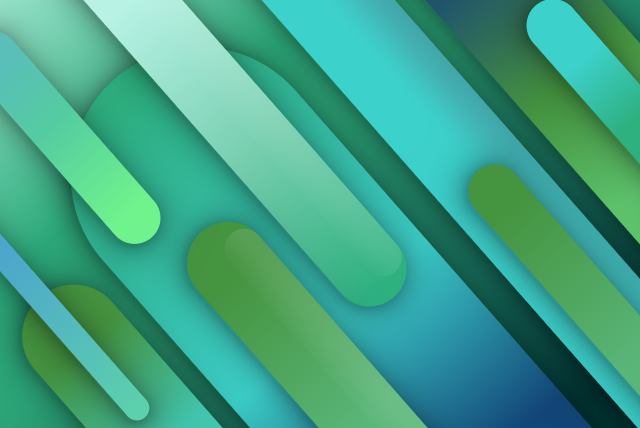
Reproduce this background procedurally as a Shadertoy shader.

```glsl
#define DOWNHILL vec2(0.660, 0.751)
#define SHADOW_DEPTH 0.30
#define SHADOW_WIDTH 0.030
#define SHADOW_SHIFT 0.006
#define SHEEN 0.13
#define FAR 9.0

const vec3 GREEN = vec3(0.18, 0.69, 0.50);
const vec3 CYAN  = vec3(0.24, 0.82, 0.80);
const vec3 NAVY  = vec3(0.07, 0.27, 0.47);
const vec3 OLIVE = vec3(0.27, 0.58, 0.25);
const vec3 FERN  = vec3(0.35, 0.71, 0.47);
const vec3 TEAL  = vec3(0.26, 0.77, 0.68);

// Two- and three-colour gradients with stops at the given positions
vec3 ramp(float t, float t0, vec3 c0, float t1, vec3 c1) {
    return mix(c0, c1, clamp((t - t0) / (t1 - t0), 0.0, 1.0));
}

vec3 ramp(float t, float t0, vec3 c0, float t1, vec3 c1, float t2, vec3 c2) {
    return t < t1 ? ramp(t, t0, c0, t1, c1) : ramp(t, t1, c1, t2, c2);
}

// p is (along, across); the capsule axis runs from start to end
float capsule(vec2 p, float across, float radius, float start, float end) {
    return length(p - vec2(clamp(p.x, start, end), across)) - radius;
}

float coverage(float d) {
    return clamp(0.5 - d * iResolution.y, 0.0, 1.0);
}

// Draws a capsule over its soft shadow
void layer(inout vec3 col, vec2 p, float across, float radius,
           float start, float end, vec3 fill) {
    float shade = capsule(p + vec2(0.0, SHADOW_SHIFT), across, radius, start, end);
    col *= 1.0 - SHADOW_DEPTH * exp(-max(shade, 0.0) / SHADOW_WIDTH);
    col = mix(col, fill, coverage(capsule(p, across, radius, start, end)));
}

// Translucent light that strengthens toward the upper edge
void sheen(inout vec3 col, vec2 p, float across, float radius, float start, float end) {
    float rise = smoothstep(-1.6, 0.6, (p.y - across) / radius);
    float mask = coverage(capsule(p, across, radius, start, end));
    col = mix(col, vec3(0.85, 0.95, 0.88), SHEEN * rise * mask);
}

void mainImage(out vec4 fragColor, in vec2 fragCoord) {
    vec2 q = fragCoord / iResolution.y;
    q.y = 1.0 - q.y;
    vec2 p = vec2(dot(q, DOWNHILL), dot(q, vec2(DOWNHILL.y, -DOWNHILL.x)));
    float t = p.x;

    // Backdrop: pale mint through green to deep teal
    vec3 col = t < 0.76
        ? ramp(t, 0.0, vec3(0.60, 0.90, 0.80), 0.5, GREEN, 0.76, vec3(0.17, 0.64, 0.47))
        : ramp(t, 0.76, vec3(0.17, 0.64, 0.47), 1.22, vec3(0.09, 0.44, 0.37),
               1.6, vec3(0.0, 0.21, 0.21));

    // Broad central capsule
    layer(col, p, 0.079, 0.300, 0.615, FAR,
          ramp(t, 0.35, GREEN, 1.075, CYAN, 1.56, NAVY));

    // Long cyan band, duller along its upper edge
    vec3 dull = mix(vec3(0.27, 0.69, 0.70), CYAN, 0.3 * smoothstep(0.8, 1.4, t));
    layer(col, p, 0.576, 0.117, -FAR, FAR,
          mix(CYAN, dull, smoothstep(0.56, 0.68, p.y)));

    // Dark corner band and the capsule on it
    layer(col, p, 0.901, 0.155, -FAR, FAR,
          ramp(t, 0.69, vec3(0.13, 0.33, 0.42), 1.015, OLIVE, 1.32, vec3(0.37, 0.77, 0.43)));
    layer(col, p, 0.931, 0.0615, 0.897, FAR, ramp(t, 1.0, CYAN, 1.19, GREEN));

    // Olive capsule on the cyan band
    layer(col, p, 0.574, 0.062, 1.098, FAR, ramp(t, 1.15, OLIVE, 1.61, FERN));

    // Pale capsule from the top edge
    layer(col, p, 0.233, 0.0868, -FAR, 1.042,
          ramp(t, 0.2, vec3(0.72, 0.95, 0.90), 0.65, vec3(0.47, 0.81, 0.69), 1.09, GREEN));
    sheen(col, p, 0.275, 0.044, -FAR, 1.042);

    // Olive capsule in the lower middle
    layer(col, p, -0.005, 0.0955, 0.8125, FAR, ramp(t, 0.85, OLIVE, 1.3, FERN));
    sheen(col, p, 0.045, 0.046, 0.8125, FAR);

    // Bright green capsule at the left
    layer(col, p, -0.100, 0.0605, 0.09, 0.59,
          ramp(t, 0.13, vec3(0.35, 0.75, 0.72), 0.3, vec3(0.33, 0.80, 0.63),
               0.57, vec3(0.44, 0.95, 0.55)));

    // Lower left capsule with a thin one across it
    layer(col, p, -0.389, 0.120, 0.703, FAR, ramp(t, 0.73, OLIVE, 1.03, TEAL));
    layer(col, p, -0.389, 0.029, -FAR, 0.927,
          ramp(t, 0.45, vec3(0.30, 0.65, 0.80), 0.91, vec3(0.36, 0.81, 0.68)));

    fragColor = vec4(col, 1.0);
}
```
